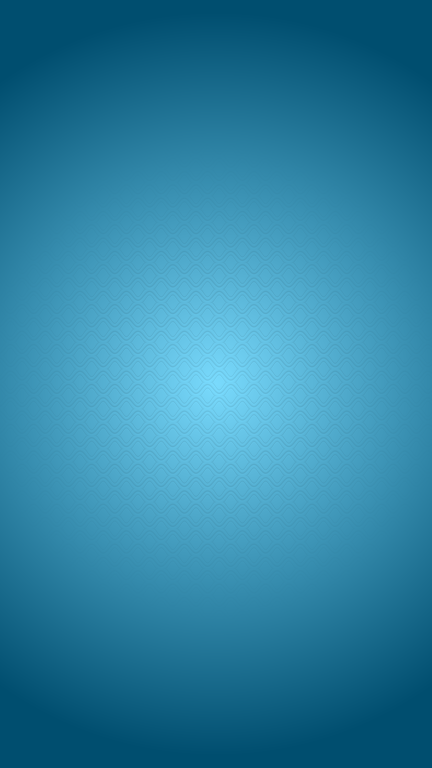
A Shadertoy shader for this background:

```glsl
// A round blue glow that darkens evenly toward the top, bottom and corners,
// embossed at its heart with rows of mirrored waves. Neighbouring sine rows
// enclose staggered diamonds, and a second contour nests inside each one.

const float TAU = 6.2831853;
const vec3 GLOW_COLOR = vec3(0.475, 0.855, 0.990);
const vec3 EDGE_COLOR = vec3(0.000, 0.305, 0.435);
const float GLOW_RADIUS = 0.861;           // in canvas widths
const vec2 WAVE_CELL = vec2(0.0537, 0.0308); // wavelength, row spacing
const vec2 WAVE_OFFSET = vec2(0.0074, 0.004);

// Approximate distance to the closest wave; odd rows are mirrored.
float waveDistance(vec2 p, vec2 cell, float amplitude) {
    float phase = TAU * p.x / cell.x;
    float slope = amplitude * TAU / cell.x * sin(phase);
    float nearestRow = round(p.y / cell.y - 0.5);
    float nearest = cell.y;
    for (int i = -1; i <= 1; i++) {
        float row = nearestRow + float(i);
        float mirror = 1.0 - 2.0 * mod(row, 2.0);
        float height = (row + 0.5) * cell.y + mirror * amplitude * cos(phase);
        nearest = min(nearest, abs(p.y - height));
    }
    return nearest / sqrt(1.0 + slope * slope);
}

// Soft stroke around zero distance, never thinner than a pixel.
float stroke(float dist, float width, float pixel) {
    return 1.0 - smoothstep(0.0, max(width, pixel), abs(dist));
}

// Outer waves with a fainter contour inside every diamond.
float wavePattern(vec2 p, float pixel) {
    float dist = waveDistance(p, WAVE_CELL, 0.33 * WAVE_CELL.y);
    float outer = stroke(dist, 0.0032, pixel);
    float inner = stroke(dist - 0.26 * WAVE_CELL.y, 0.0028, pixel);
    return max(outer, 0.75 * inner);
}

vec3 radialGlow(float radius) {
    return mix(GLOW_COLOR, EDGE_COLOR, clamp(radius / GLOW_RADIUS, 0.0, 1.0));
}

void mainImage(out vec4 fragColor, in vec2 fragCoord) {
    // Centred coordinates in canvas widths
    vec2 p = (fragCoord - 0.5 * iResolution.xy) / iResolution.x;
    float pixel = 1.0 / iResolution.x;
    float radius = length(p);

    vec3 color = radialGlow(radius);

    // Engraved lines with a light lower lip, fading away from the centre
    vec2 q = p - WAVE_OFFSET;
    float fade = 1.0 - smoothstep(0.18, 0.60, radius);
    float shade = wavePattern(q, pixel);
    float light = wavePattern(q + vec2(0.0, 0.003), pixel);
    color *= 1.0 + fade * (0.018 * light - 0.075 * shade);

    fragColor = vec4(color, 1.0);
}
```
